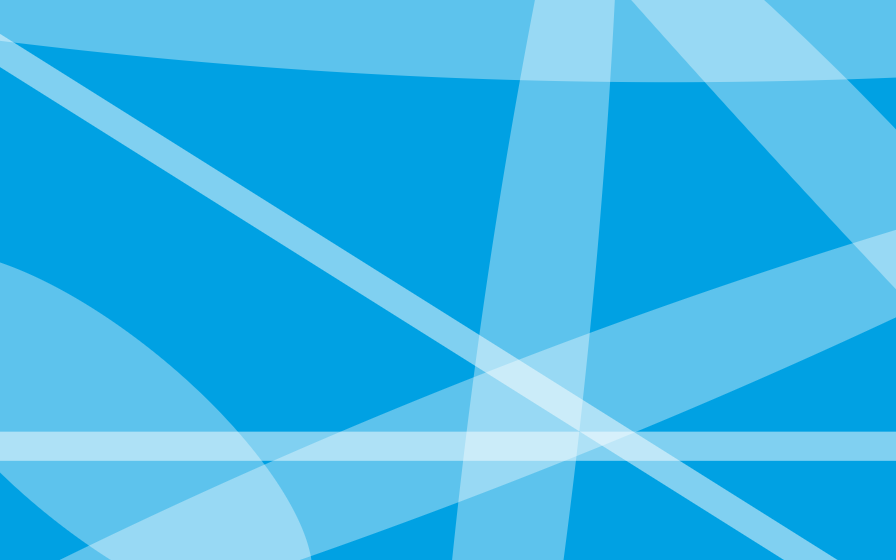
This background is drawn by a WebGL 1 fragment shader. Its source:

```glsl
precision highp float;
// Translucent white bands, a tilted ellipse and a curved top sheet over flat sky blue.
uniform vec2 u_resolution;

const float ASPECT = 1.6;
const vec3 SKY_BLUE = vec3(0.0, 0.63, 0.89);
const vec3 WHITE = vec3(1.0);
const float SOFT_VEIL = 0.363;   // opacity of the wide shapes
const float BRIGHT_VEIL = 0.5;   // opacity of the thin stripes

// Signed offset from a bowed line (start.xy, end.zw), positive on its left.
float bowedEdge(vec2 p, vec4 line, float bow) {
  vec2 span = line.zw - line.xy;
  float len = length(span);
  vec2 dir = span / len;
  vec2 rel = p - line.xy;
  float t = dot(rel, dir) / len;
  return dot(rel, vec2(-dir.y, dir.x)) - 4.0 * bow * t * (1.0 - t);
}

// Inside distance of a band between a left and a right bowed edge.
float band(vec2 p, vec4 leftEdge, vec4 rightEdge, vec2 bows) {
  return min(-bowedEdge(p, leftEdge, bows.x), bowedEdge(p, rightEdge, bows.y));
}

// Approximate inside distance of a rotated ellipse.
float ellipse(vec2 p, vec2 center, vec2 radii, float angle) {
  float c = cos(angle);
  float s = sin(angle);
  vec2 rel = p - center;
  vec2 q = vec2(c * rel.x + s * rel.y, c * rel.y - s * rel.x);
  float k = length(q / radii);
  return (1.0 - k) * k / max(length(q / (radii * radii)), 1e-4);
}

// Light let through by a veil covering the positive side of a distance.
float through(float inside, float opacity, float pixel) {
  return 1.0 - opacity * clamp(inside / pixel + 0.5, 0.0, 1.0);
}

void main() {
  // Canvas units: height 1, width ASPECT, origin at the lower left
  vec2 p = gl_FragCoord.xy / u_resolution * vec2(ASPECT, 1.0);
  float pixel = 1.0 / u_resolution.y;

  // Wide shapes
  float topSheet = bowedEdge(p, vec4(0.0, 0.9271, 1.6, 0.8615), -0.033);
  float upright = band(p, vec4(0.8073, 0.0, 0.9552, 1.0),
                       vec4(1.0063, 0.0, 1.0979, 1.0), vec2(0.0111, -0.01));
  float corner = band(p, vec4(1.3646, 1.0, 1.6, 0.7688),
                      vec4(1.1271, 1.0, 1.6, 0.4833), vec2(0.0027, -0.0025));
  float rising = band(p, vec4(0.1063, 0.0, 1.6, 0.5896),
                      vec4(0.5354, 0.0, 1.6, 0.4333), vec2(0.032, -0.0145));
  float oval = ellipse(p, vec2(0.1819, 0.2246), vec2(0.4671, 0.1725), -0.6927);

  // Thin straight stripes
  float falling = band(p, vec4(0.0, 0.9396, 1.4958, 0.0),
                       vec4(0.0, 0.8802, 1.4, 0.0), vec2(0.0));
  float level = band(p, vec4(0.0, 0.2292, 1.6, 0.2292),
                     vec4(0.0, 0.1771, 1.6, 0.1771), vec2(0.0));

  // Stack the veils: each one lets part of the blue show
  float blue = through(topSheet, SOFT_VEIL, pixel)
             * through(upright, SOFT_VEIL, pixel)
             * through(corner, SOFT_VEIL, pixel)
             * through(rising, SOFT_VEIL, pixel)
             * through(oval, SOFT_VEIL, pixel)
             * through(falling, BRIGHT_VEIL, pixel)
             * through(level, BRIGHT_VEIL, pixel);

  gl_FragColor = vec4(mix(WHITE, SKY_BLUE, blue), 1.0);
}
```
